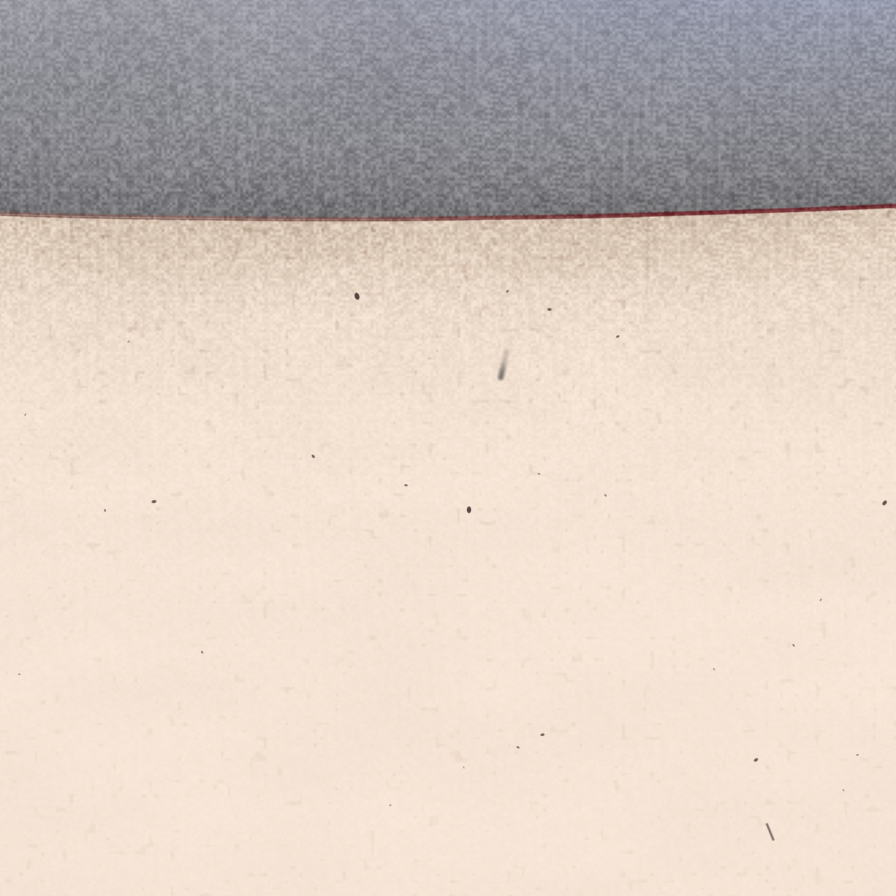
A Shadertoy shader for this texture:

```glsl
// Speckled cream paper under a grainy grey band, divided by a thin bowed red-brown edge.

const vec3 PAPER = vec3(0.965, 0.897, 0.838);
const vec3 PAPER_SHADE = vec3(0.125, 0.130, 0.140);
const vec3 GREY_LOW = vec3(0.445, 0.445, 0.455);
const vec3 GREY_HIGH = vec3(0.605, 0.605, 0.640);
const vec3 BLUE_TINT = vec3(-0.015, 0.005, 0.050);
const vec3 EDGE_BROWN = vec3(0.52, 0.38, 0.35);
const vec3 EDGE_RED = vec3(0.43, 0.15, 0.17);
const vec3 INK = vec3(0.25, 0.20, 0.19);
const vec3 SMUDGE = vec3(0.42, 0.39, 0.38);

const float EDGE_LOW = 0.7555;      // lowest height of the edge
const float EDGE_LOW_X = 0.32;      // where the edge is lowest
const float EDGE_BOW = 0.032;
const float EDGE_HALF_WIDTH = 0.0024;
const float SHADE_DEPTH = 0.095;    // fade length of the shade below the edge
const float GRAIN_SCALE = 330.0;
const float GREY_GRAIN = 0.25;
const float PAPER_GRAIN = 0.22;
const float CREASE_X = 0.723;
const int SPECK_COUNT = 26;

float hash(vec2 p) {
    return fract(sin(dot(p, vec2(127.1, 311.7))) * 43758.5453);
}

float noise(vec2 p) {
    vec2 cell = floor(p);
    vec2 f = fract(p);
    f = f * f * (3.0 - 2.0 * f);
    return mix(mix(hash(cell), hash(cell + vec2(1, 0)), f.x),
               mix(hash(cell + vec2(0, 1)), hash(cell + vec2(1, 1)), f.x), f.y);
}

float segmentDistance(vec2 p, vec2 a, vec2 b) {
    vec2 ab = b - a;
    return length(p - a - ab * clamp(dot(p - a, ab) / dot(ab, ab), 0.0, 1.0));
}

// Soft-edged stroke coverage
float stroke(float dist, float radius, float soft) {
    return 1.0 - smoothstep(radius - soft, radius + soft, dist);
}

float edgeHeight(float x) {
    float dx = x - EDGE_LOW_X;
    float wobble = 0.0012 * (noise(vec2(x * 9.0, 4.0)) - 0.5);
    return EDGE_LOW + EDGE_BOW * dx * dx + 0.003 * exp(-x * 9.0) + wobble;
}

vec3 greyBand(vec2 p, float height, float grain) {
    float rise = clamp(height / (1.0 - EDGE_LOW), 0.0, 1.0);
    vec3 color = mix(GREY_LOW, GREY_HIGH, pow(rise, 0.6));
    color += BLUE_TINT * rise * rise * smoothstep(0.1, 1.0, p.x);
    color += 0.03 * (noise(p * vec2(7.0, 12.0)) - 0.5);
    return color + GREY_GRAIN * grain * mix(1.0, 0.7, rise);
}

vec3 paper(vec2 p, float depth, float grain) {
    float shade = exp(-depth / SHADE_DEPTH);
    float patches = 0.75 + 0.5 * noise(p * vec2(6.0, 14.0));
    vec3 color = PAPER - PAPER_SHADE * shade * patches;
    color += 0.014 * (noise(p * vec2(9.0, 22.0)) - 0.5);
    color += grain * (0.022 + PAPER_GRAIN * exp(-depth / 0.12)) * vec3(0.95, 1.0, 1.05);

    // Pale flecks that thin out downwards
    float fleck = smoothstep(0.80, 0.98, noise(p * 125.0 + 31.0));
    color -= fleck * mix(0.03, 0.09, exp(-depth / 0.2)) * vec3(0.8, 1.0, 1.1);

    // Faint upright crease below the edge
    float crease = stroke(abs(p.x - CREASE_X), 0.0015, 0.002);
    return color - 0.06 * crease * (1.0 - smoothstep(0.02, 0.15, depth));
}

// Small dark specks, each a randomly turned ellipse
float specks(vec2 p, float soft) {
    float cover = 0.0;
    for (int i = 0; i < SPECK_COUNT; i++) {
        float id = float(i);
        vec2 center = vec2(hash(vec2(id, 1.7)), 0.72 * hash(vec2(id, 5.3)));
        float size = hash(vec2(id, 9.1));
        float radius = mix(0.0012, 0.0042, size * size * size);
        float angle = 6.2832 * hash(vec2(id, 13.9));
        vec2 axis = vec2(cos(angle), sin(angle));
        vec2 q = p - center;
        q = vec2(dot(q, axis), 1.5 * dot(q, vec2(-axis.y, axis.x)));
        cover = max(cover, stroke(length(q), radius, soft) * mix(0.3, 0.9, size));
    }
    return cover;
}

void mainImage(out vec4 fragColor, in vec2 fragCoord) {
    vec2 p = fragCoord / iResolution.xy;
    float soft = max(1.0 / iResolution.y, 0.0012);
    float height = p.y - edgeHeight(p.x);
    float grain = 0.7 * noise(p * GRAIN_SCALE) + 0.3 * noise(p * GRAIN_SCALE * 0.5 + 17.0) - 0.5;

    // Two surfaces
    vec3 color = mix(paper(p, max(-height, 0.0), grain), greyBand(p, max(height, 0.0), grain),
                     smoothstep(-soft, soft, height));

    // Edge line: split and brown on the left, solid red on the right
    float redness = smoothstep(0.25, 0.8, p.x);
    float line = stroke(abs(height), EDGE_HALF_WIDTH, soft);
    float gap = stroke(abs(height), 0.0006, soft) * (1.0 - smoothstep(0.15, 0.6, p.x));
    vec3 lineColor = mix(EDGE_BROWN, EDGE_RED, redness) + 0.2 * grain;
    color = mix(color, lineColor, line * (0.9 - 0.45 * gap));

    // Specks, one leaning smudge and one short hair
    color = mix(color, INK, specks(p, soft));
    float smudge = stroke(segmentDistance(p, vec2(0.565, 0.607), vec2(0.559, 0.579)), 0.003, 0.003);
    color = mix(color, SMUDGE, smudge * mix(0.85, 0.25, smoothstep(0.580, 0.603, p.y)));
    float hair = stroke(segmentDistance(p, vec2(0.856, 0.080), vec2(0.863, 0.063)), 0.0012, soft);
    color = mix(color, INK, 0.65 * hair);

    fragColor = vec4(clamp(color, 0.0, 1.0), 1.0);
}
```
